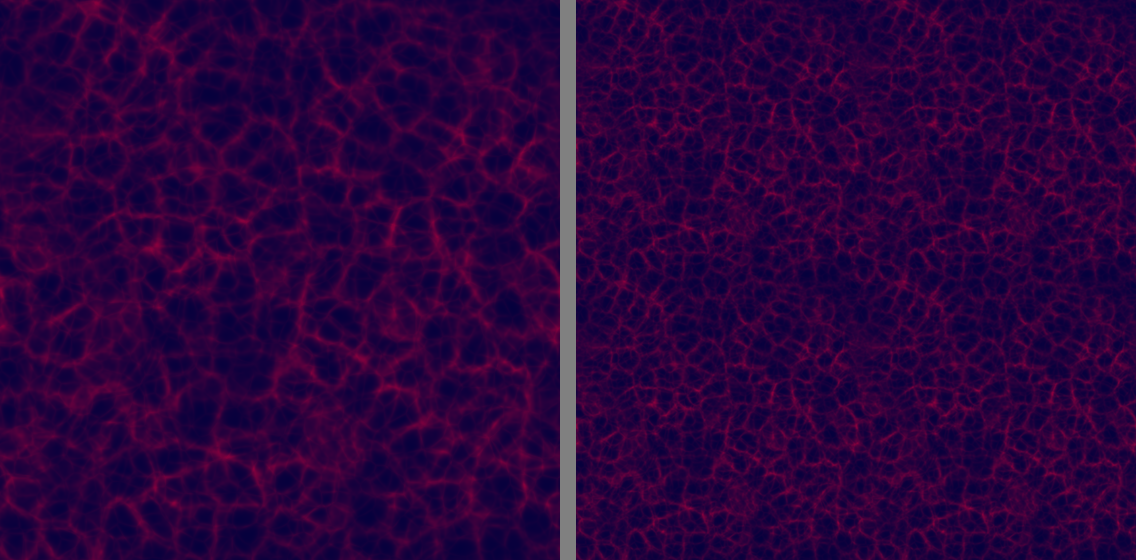
Left, the tile; right, the same tile 2 across and 2 down.
This texture is drawn by a WebGL 1 fragment shader. Its source:

```glsl
precision highp float;
// Tiling web of soft, grainy crimson filaments around dark navy hollows.

uniform vec2 u_resolution;

const vec3 HOLLOW_COLOR = vec3(0.015, 0.0, 0.24);
const vec3 FILAMENT_COLOR = vec3(0.365, 0.0, 0.24);
const float MAX_GLOW = 1.45;       // brightest knots, relative to FILAMENT_COLOR

const float LARGE_CELLS = 13.0;    // cells per tile side, whole numbers
const float MEDIUM_CELLS = 20.0;
const float SMALL_CELLS = 33.0;
const vec3 LAYER_SHARES = vec3(0.50, 0.30, 0.20);

const float FALLOFF = 5.0;         // how fast a filament fades into a hollow
const float RIDGE_SOFTNESS = 0.06; // rounding of the filament crest
const float CONTRAST = 1.15;

const float BEND = 0.022;          // slow and fine displacement of filaments
const float WIGGLE = 0.010;
const float PATCHINESS = 1.1;      // brightness change along the web
const float GRAIN = 0.65;

vec2 hash2(vec2 p) {
  vec3 q = fract(vec3(p.xyx) * vec3(0.1031, 0.1030, 0.0973));
  q += dot(q, q.yzx + 33.33);
  return fract((q.xx + q.yz) * q.zy);
}

// Value noise in both channels, wrapping after 'period' lattice cells.
vec2 noise2(vec2 uv, float period, float seed) {
  vec2 p = uv * period;
  vec2 cell = floor(p);
  vec2 f = p - cell;
  f = f * f * (3.0 - 2.0 * f);
  vec2 lo = mod(cell, period);
  vec2 hi = mod(cell + 1.0, period);
  vec2 a = hash2(lo + seed);
  vec2 b = hash2(vec2(hi.x, lo.y) + seed);
  vec2 c = hash2(vec2(lo.x, hi.y) + seed);
  vec2 d = hash2(hi + seed);
  return mix(mix(a, b, f.x), mix(c, d, f.x), f.y);
}

// Glow along the borders of a wrapping Voronoi pattern.
float web(vec2 uv, float period, float seed) {
  vec2 p = uv * period;
  vec2 cell = floor(p);
  float nearest = 9.0;
  float second = 9.0;
  for (int y = -2; y <= 2; y++) {
    for (int x = -2; x <= 2; x++) {
      vec2 neighbour = cell + vec2(float(x), float(y));
      vec2 site = neighbour + hash2(mod(neighbour, period) + seed);
      float dist = length(site - p);
      second = min(second, max(nearest, dist));
      nearest = min(nearest, dist);
    }
  }
  float gap = length(vec2(second - nearest, RIDGE_SOFTNESS)) - RIDGE_SOFTNESS;
  return exp(-FALLOFF * gap);
}

void main() {
  vec2 uv = gl_FragCoord.xy / u_resolution;

  // Bend the straight cell borders into organic strands.
  vec2 warped = uv + BEND * (noise2(uv, 9.0, 11.0) - 0.5)
                   + WIGGLE * (noise2(uv, 30.0, 57.0) - 0.5);

  vec3 layers = vec3(web(warped, LARGE_CELLS, 101.0),
                     web(warped, MEDIUM_CELLS, 211.0),
                     web(warped, SMALL_CELLS, 307.0));
  float density = dot(layers, LAYER_SHARES);

  // Uneven brightness along strands, then fine grain.
  float patches = mix(noise2(uv, 7.0, 401.0).x, noise2(uv, 17.0, 433.0).x, 0.55);
  float grain = mix(noise2(warped, 72.0, 503.0).x, noise2(uv, 144.0, 607.0).x, 0.4);
  density *= 1.0 + PATCHINESS * (patches - 0.5);
  density *= 1.0 + GRAIN * (grain - 0.5);

  float glow = min(pow(max(density, 0.0), CONTRAST), MAX_GLOW);
  gl_FragColor = vec4(mix(HOLLOW_COLOR, FILAMENT_COLOR, glow), 1.0);
}
```
